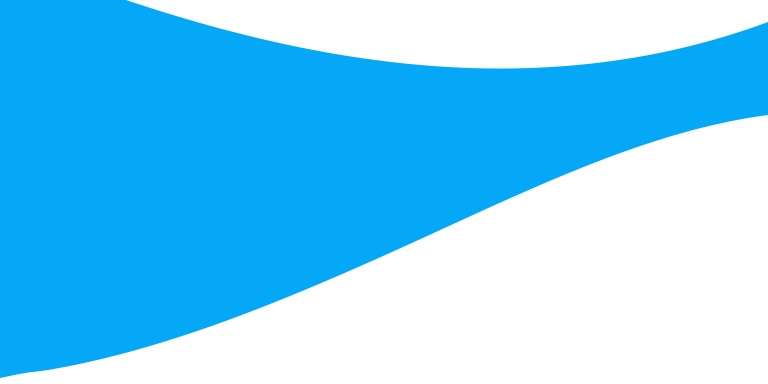
This background is drawn by a Shadertoy shader. Its source:

```glsl
// A flat blue ribbon sweeps across white, wide at the left and narrow at the right.
// Each rim is a chain of cubic Hermite arcs joined at knots (x, height, slope);
// the fill is the region between the rims, with one pixel of edge smoothing.

#define RIBBON_COLOR vec3(0.02, 0.66, 0.965)
#define PAPER_COLOR  vec3(1.0)
#define CANVAS_SIZE  vec2(2.0, 1.0)

// Height at x of the cubic arc from knot a to knot b
float hermiteArc(float x, vec3 a, vec3 b) {
    float span = b.x - a.x;
    float t = (x - a.x) / span;
    float s = 1.0 - t;
    float rise = t * t * (3.0 - 2.0 * t);
    return mix(a.y, b.y, rise) + span * t * s * (a.z * s - b.z * t);
}

// Upper rim: falls to a shallow valley, then climbs
float upperRim(float x) {
    vec3 start  = vec3(0.3281, 1.0, -0.335);
    vec3 valley = vec3(1.302, 0.8216, 0.0);
    vec3 end    = vec3(2.0, 0.9427, 0.37);
    return x < valley.x ? hermiteArc(x, start, valley)
                        : hermiteArc(x, valley, end);
}

// Lower rim: a small ripple in the corner, then a long S-shaped climb
float lowerRim(float x) {
    vec3 corner = vec3(0.0, 0.0156, 0.2);
    vec3 ripple = vec3(0.0651, 0.0286, 0.16);
    vec3 foot   = vec3(0.125, 0.0365, 0.17);
    vec3 middle = vec3(0.9974, 0.3333, 0.447);
    vec3 end    = vec3(2.0, 0.7005, 0.13);
    if (x < ripple.x) return hermiteArc(x, corner, ripple);
    if (x < foot.x)   return hermiteArc(x, ripple, foot);
    if (x < middle.x) return hermiteArc(x, foot, middle);
    return hermiteArc(x, middle, end);
}

void mainImage(out vec4 fragColor, in vec2 fragCoord) {
    vec2 p = fragCoord / iResolution.xy * CANVAS_SIZE;

    // Positive inside the ribbon
    float inside = min(upperRim(p.x) - p.y, p.y - lowerRim(p.x));
    float pixel = length(vec2(dFdx(inside), dFdy(inside)));
    float coverage = clamp(inside / max(pixel, 1e-5) + 0.5, 0.0, 1.0);

    fragColor = vec4(mix(PAPER_COLOR, RIBBON_COLOR, coverage), 1.0);
}
```
